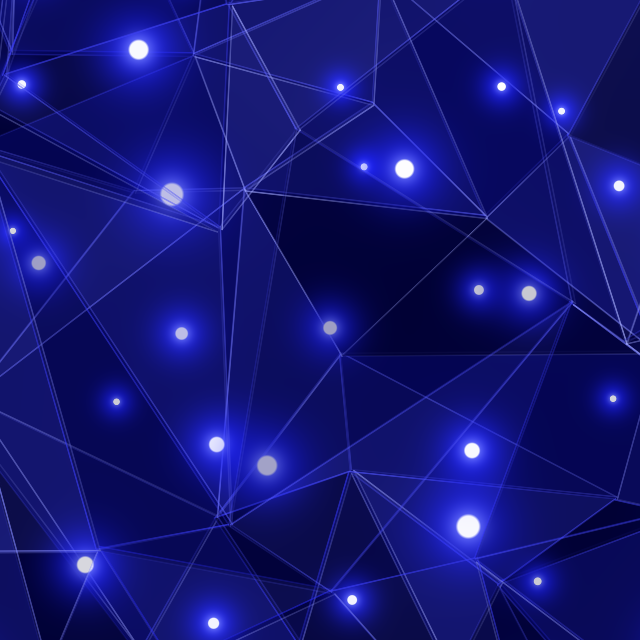
This background is drawn by a Shadertoy shader. Its source:

```glsl
// Deep blue background of translucent triangular shards with fine pale edges
// and glowing points of light. Two rotated, jittered triangle meshes are laid
// below and above a layer of randomly sized discs with soft halos.

const vec3 BASE_BLUE  = vec3(0.018, 0.022, 0.355);
const vec3 SHADE_BLUE = vec3(0.0, 0.0, 0.17);
const vec3 TINT_BLUE  = vec3(0.46, 0.49, 0.95);
const vec3 EDGE_BLUE  = vec3(0.16, 0.17, 0.95);
const vec3 EDGE_PALE  = vec3(0.66, 0.69, 1.0);
const vec3 HALO_BLUE  = vec3(0.11, 0.13, 1.0);
const vec3 BLOOM_BLUE = vec3(0.62, 0.67, 1.0);
const vec3 CORE_GREY  = vec3(0.76, 0.76, 0.9);

// Three random values in 0..1 from a lattice position
vec3 hash3(vec2 p) {
    vec3 q = fract(p.xyx * vec3(0.1031, 0.1030, 0.0973));
    q += dot(q, q.yxz + 33.33);
    return fract((q.xxy + q.yzz) * q.zyx);
}

mat2 rotation(float angle) {
    float c = cos(angle), s = sin(angle);
    return mat2(c, s, -s, c);
}

// Signed distance to the infinite line through a and b
float lineSide(vec2 p, vec2 a, vec2 b) {
    vec2 e = b - a, v = p - a;
    return (e.x * v.y - e.y * v.x) / length(e);
}

// Thin stroke from a to b, growing brighter towards b
float stroke(vec2 p, vec2 a, vec2 b, float scale, float soft) {
    vec2 e = b - a;
    float t = clamp(dot(p - a, e) / dot(e, e), 0.0, 1.0);
    float d = length(p - a - e * t) / scale;
    return (1.0 - smoothstep(0.0004, 0.0006 + soft, d)) * mix(0.4, 1.0, t);
}

// Blend one translucent triangle and its outline over a colour
vec3 drawShard(vec3 col, vec2 p, vec2 a, vec2 b, vec2 c, vec3 rnd,
               float scale, float shade, float soft) {
    p -= (rnd.zx - 0.5) * 0.025;
    float winding = sign(lineSide(c, a, b));
    vec3 sides = winding * vec3(lineSide(p, a, b), lineSide(p, b, c), lineSide(p, c, a));
    float inside = min(sides.x, min(sides.y, sides.z)) / scale;
    float mask = smoothstep(-0.5 * soft, 0.5 * soft, inside);

    // Flat tint with a gentle fade along one side
    float along = clamp(dot(p - a, b - a) / dot(b - a, b - a), 0.0, 1.0);
    mask *= mix(0.7, 1.0, along);
    bool dark = rnd.x < 0.32;
    col = mix(col, dark ? SHADE_BLUE : TINT_BLUE, mask * (dark ? shade : 0.12 * rnd.y));

    // Outline
    float edge = max(stroke(p, a, b, scale, soft),
                 max(stroke(p, b, c, scale, soft), stroke(p, c, a, scale, soft)));
    return mix(col, mix(EDGE_BLUE, EDGE_PALE, rnd.z), edge * mix(0.2, 0.72, rnd.y));
}

// Mesh corner kept well inside its own lattice cell
vec2 corner(vec2 id, float seed) {
    return id + mix(vec2(0.03), vec2(0.97), hash3(id + seed).xy);
}

// Jittered lattice, each quad split along a random diagonal
vec3 drawMesh(vec3 col, vec2 uv, float scale, float angle, float seed, float shade, float soft) {
    vec2 p = rotation(angle) * uv * scale;
    vec2 cell = floor(p);
    for (int j = -1; j <= 0; j++)
    for (int i = -1; i <= 0; i++) {
        vec2 id = cell + vec2(i, j);
        vec2 a = corner(id, seed);
        vec2 b = corner(id + vec2(1, 0), seed);
        vec2 c = corner(id + vec2(1, 1), seed);
        vec2 d = corner(id + vec2(0, 1), seed);
        vec3 first = hash3(id + seed + 57.0);
        vec3 second = hash3(id + seed + 113.0);
        if (hash3(id + seed + 171.0).x < 0.5) {
            col = drawShard(col, p, a, b, c, first, scale, shade, soft);
            col = drawShard(col, p, c, d, a, second, scale, shade, soft);
        } else {
            col = drawShard(col, p, b, c, d, first, scale, shade, soft);
            col = drawShard(col, p, d, a, b, second, scale, shade, soft);
        }
    }
    return col;
}

// Scattered discs with wide blue halos
vec3 drawLights(vec3 col, vec2 uv, float density, float seed) {
    vec2 cell = floor(uv * density);
    for (int j = -1; j <= 1; j++)
    for (int i = -1; i <= 1; i++) {
        vec2 id = cell + vec2(i, j);
        vec3 place = hash3(id + seed);
        vec3 look = hash3(id + seed + 31.0);
        float radius = mix(0.005, 0.021, pow(place.z, 1.5));
        float d = length(uv - (id + mix(vec2(0.05), vec2(0.95), place.xy)) / density);
        float power = mix(0.8, 1.0, look.x);
        float reach = 3.2 * radius + 0.009;
        float halo = exp(-pow(d / reach, 1.8));
        float bloom = exp(-pow(d / (1.45 * radius), 2.0));
        float core = 1.0 - smoothstep(0.82 * radius, 1.1 * radius, d);
        col = mix(col, HALO_BLUE, halo * power);
        col = mix(col, BLOOM_BLUE, bloom * power * 0.75);
        col = mix(col, mix(CORE_GREY, vec3(1.0), step(0.3, look.x)), core);
    }
    return col;
}

void mainImage(out vec4 fragColor, in vec2 fragCoord) {
    vec2 uv = fragCoord / iResolution.y;
    float soft = max(0.0014, 0.8 / iResolution.y);
    vec3 col = drawMesh(BASE_BLUE, uv, 3.7, 0.45, 12.0, 0.75, soft);
    col = drawLights(col, uv, 5.0, 7.0);
    col = drawMesh(col, uv, 2.8, 1.15, 41.0, 0.22, soft);
    fragColor = vec4(col, 1.0);
}
```
